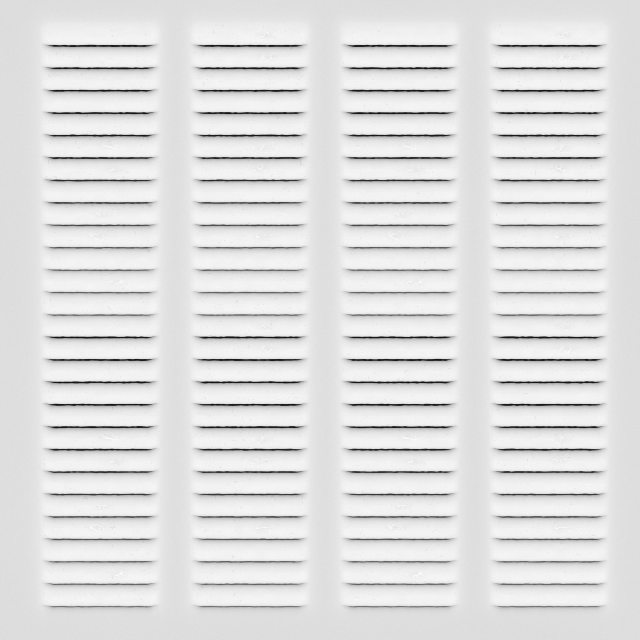
Reproduce this pattern procedurally as a WebGL 1 fragment shader.

```glsl
precision highp float;

uniform vec2 u_resolution;

float hash(vec2 p) {
  vec3 q = fract(p.xyx * vec3(0.1031, 0.1030, 0.0973));
  q += dot(q, q.yzx + 33.33);
  return fract((q.x + q.y) * q.z);
}

float noise(vec2 p) {
  vec2 i = floor(p), f = fract(p);
  f = f * f * (3.0 - 2.0 * f);
  return mix(mix(hash(i), hash(i + vec2(1.0, 0.0)), f.x),
             mix(hash(i + vec2(0.0, 1.0)), hash(i + 1.0), f.x), f.y);
}

float roundedBox(vec2 p, vec2 halfSize, float radius) {
  vec2 d = abs(p) - halfSize + radius;
  return length(max(d, 0.0)) + min(max(d.x, d.y), 0.0) - radius;
}

// Slots are deepest at the top of each run of thirteen
float slotDepth(float fromTop) {
  float depth = 1.0 - 0.5 * smoothstep(3.0, 11.0, mod(fromTop, 13.0));
  return fromTop > 24.5 ? 0.4 : depth;
}

// Small curled paint ridge, present on some slats only
float scuff(vec2 p, vec2 id) {
  vec2 c = p - vec2(0.05 * hash(id + 3.7) - 0.01, 0.006 * hash(id + 8.1) - 0.004);
  float ridge = noise(c * vec2(130.0, 260.0) + id * 17.0) - 0.5;
  float spot = exp(-dot(c * vec2(70.0, 190.0), c * vec2(70.0, 190.0)));
  return step(0.62, hash(id + 1.3)) * spot * (exp(-ridge * ridge * 250.0) - 0.4);
}

void main() {
  vec2 uv = gl_FragCoord.xy / u_resolution;
  float px = 1.0 / u_resolution.y;
  float pitch = 0.03505;

  // Four columns of twenty-six slats
  float column = clamp(floor((uv.x - 0.157) / 0.2336 + 0.5), 0.0, 3.0);
  float x = uv.x - 0.157 - column * 0.2336;
  float rowPos = (uv.y - 0.0521) / pitch;
  float row = clamp(floor(rowPos), 0.0, 25.0);
  vec2 p = vec2(x, (rowPos - row - 0.5) * pitch);
  vec2 id = vec2(mod(column, 2.0), mod(25.0 - row, 13.0));

  // Flat panel with a pale halo around the column
  float frame = roundedBox(vec2(x, uv.y - 0.5077), vec2(0.0915, 0.4556), 0.012);
  float panel = 0.868 + 0.008 * (noise(uv * 5.0) - 0.5);
  panel += 0.045 * exp(-max(frame, 0.0) / 0.011);

  // Slat face, brighter toward its lower lip
  float slat = roundedBox(p, vec2(0.0915, 0.0178), 0.013);
  float face = 0.952 - 0.025 * smoothstep(-0.008, 0.0175, p.y);
  face += 0.012 * (noise(vec2(x * 60.0, p.y * 130.0) + id * 11.0) - 0.5);
  face += 0.07 * scuff(p, id);
  float shade = mix(panel, face, 1.0 - smoothstep(-0.008, 0.004, slat));

  // Dark slot at the nearest lip, thinning and lifting at both ends
  float lip = clamp(floor(rowPos + 0.5), 0.0, 25.0);
  float depth = slotDepth(25.0 - lip);
  float reach = abs(x);
  float d = (rowPos - lip) * pitch - 0.0022 * smoothstep(0.072, 0.092, reach);
  d += 0.0005 * (noise(vec2(x * 140.0, lip + column * 31.0)) - 0.5);
  float taper = 1.0 - smoothstep(0.070, 0.088, reach);
  float softTaper = 1.0 - smoothstep(0.074, 0.095, reach);

  // Broad shadow below the lip, tight shading above it
  float below = 0.30 * exp(-abs(d) / 0.0048) + 0.22 * exp(-abs(d) / 0.0016);
  float above = 0.30 * exp(-abs(d) / 0.0013);
  float shadow = mix(below, above, smoothstep(-px, px, d));
  shade *= 1.0 - shadow * softTaper * (0.4 + 0.6 * depth);

  float chips = 0.75 + 0.5 * noise(vec2(x * 220.0, lip * 7.0 + column * 13.0));
  float width = 0.0012 * taper * (0.5 + 0.5 * depth) * chips;
  float slot = 1.0 - smoothstep(width - 0.6 * px, width + 0.6 * px, abs(d));
  shade = mix(shade, 0.06, slot * taper * depth * 0.95);

  // Fine grain, with sparse pits in the paint
  shade += 0.014 * (noise(uv * 700.0) - 0.5);
  float pits = smoothstep(0.88, 1.0, noise(uv * 330.0 + 40.0));
  shade -= 0.05 * pits * (1.0 - smoothstep(-0.004, 0.0, slat));

  gl_FragColor = vec4(vec3(clamp(shade, 0.0, 1.0)), 1.0);
}
```
